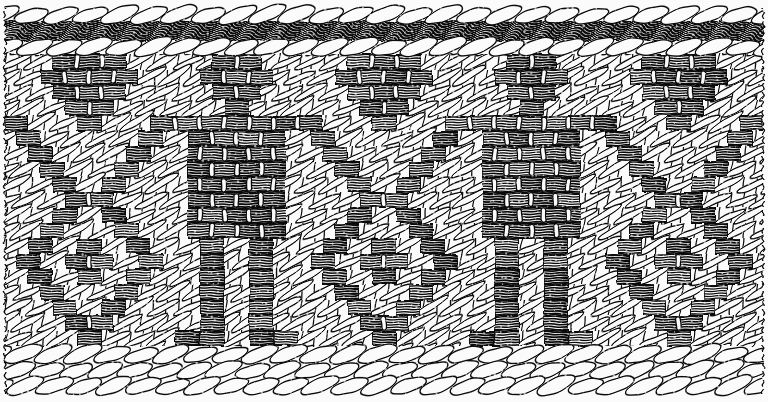
Give the GLSL for this pattern, as a Shadertoy shader.

```glsl
// Engraved woven border: figures and diamonds of hatched bricks alternate on a
// ground of slanted stitches, edged by rope rows. Motifs come from row formulas
// on a staggered grid; strands are ellipses painted one over another.

const vec2 CELL = vec2(12.28, 15.37); // half a brick wide, one row high
float px;                             // one screen pixel in design units

float hash(vec2 p) {
    return fract(sin(dot(p, vec2(127.1, 311.7))) * 4375.85);
}

float fill(float d) { return clamp(0.5 - d / px, 0.0, 1.0); }
float line(float d, float halfWidth) { return fill(abs(d) - halfWidth); }

float hatch(float y, float pitch, float halfWidth) {
    return line((fract(y / pitch) - 0.5) * pitch, halfWidth);
}

// White strand with an inked outline, covering whatever lies below
void strand(inout float ink, vec2 q, vec2 radii, float slope) {
    q.y += slope * q.x;
    float k = length(q / radii);
    float d = k * (k - 1.0) / max(length(q / (radii * radii)), 1e-6);
    ink = max(ink * (1.0 - fill(d)), line(d, 0.68));
}

// Distance from the nearest diamond axis, in half bricks
float fromDiamond(float u) { return abs(mod(u + 12.0, 24.0) - 12.0); }

bool isDark(float row, float u) {
    float d = fromDiamond(u), e = 12.0 - d;
    // Figure: head, arms, body, legs and feet
    if (row < 4.0 && e < 3.0 - abs(row - 1.0)) return true;
    if (row == 4.0 && e < 7.0) return true;
    if (row > 4.0 && row < 12.0 && e < 4.0) return true;
    if (row > 11.0 && e > 1.0 && e < (row == 18.0 ? 5.0 : 3.0)) return true;
    // Top lozenge, then crossing arms that close into a diamond with a core
    if (row < 5.0 && d < 4.0 - abs(row - 1.0)) return true;
    float arm = row < 9.0 ? 10.0 - row : 5.0 - abs(row - 13.0);
    return (row > 4.0 && abs(d - arm) < 1.0) || d < 2.0 - abs(row - 13.0);
}

// Offset of the brick joints in a row
float stagger(float row, float u) {
    float e = 12.0 - fromDiamond(u);
    if (row > 11.0 && e < 6.0) return 1.0;
    return mod(row + (row < 4.0 && e < 4.0 ? 0.0 : 1.0), 2.0);
}

float weave(vec2 p) {
    float u = (p.x - 384.0) / CELL.x, v = (p.y - 54.0) / CELL.y;
    float row = floor(v), f = v - row;

    // Upright warps
    float warp = u + 0.2 * f + 0.25 * hash(vec2(row, floor(u / 2.0)));
    float ink = line((fract(warp) - 0.5) * CELL.x, 0.6);

    // Slanted stitches on the light cells
    for (float i = -1.0; i < 2.0; i++)
    for (float k = -1.0; k < 2.0; k++) {
        float r = row + i, s = mod(r + 1.0, 2.0);
        float c = (floor((u - s) / 2.0) + k) * 2.0 + s + 1.0;
        if (isDark(r, c)) continue;
        float h = hash(vec2(c, r));
        vec2 q = vec2(u - c, v - r - 0.5) * CELL + 3.0 * (h - 0.5);
        strand(ink, q, vec2(15.0 + 2.0 * h, 2.9 + h), 0.4 + 0.18 * h);
    }
    if (!isDark(row, u)) return ink;

    // Hatched bricks, each with its own weight and a darker end
    float s = stagger(row, u), joint = round((u - s) / 2.0) * 2.0 + s;
    float brick = floor((u - s) / 2.0), h = hash(vec2(brick, row + 7.0));
    float weight = 0.62 + 0.3 * h + 0.3 * smoothstep(0.6, 1.0, fract((u - s) / 2.0)) * h;
    ink = hatch(p.y - 54.0, CELL.y / 6.0, weight);
    vec2 q = vec2(u - joint, f - 0.5) * CELL;
    ink = max(ink, line(min(abs(q.x), 0.5 * CELL.y - abs(q.y)), 0.9));

    // Warp showing through the joint of two bricks
    bool leg = row > 11.0 && fromDiamond(u) > 6.0;
    if (!leg && isDark(row, joint - 0.5) && isDark(row, joint + 0.5)) {
        float d = length(vec2(q.x, max(abs(q.y) - 4.3, 0.0))) - 2.4;
        ink = max(ink * (1.0 - fill(d)), line(d, 0.7));
    }
    return ink;
}

void rope(inout float ink, vec2 p, float y) {
    float x = p.x / 29.5 + hash(vec2(y, 3.0));
    for (float k = -1.0; k < 2.0; k++) {
        float id = round(x) + k, h = hash(vec2(id, y));
        vec2 q = vec2((x - id) * 29.5, p.y - y + 1.5 * (h - 0.5));
        strand(ink, q, vec2(17.0 + 2.0 * h, 6.3 + h), 0.24 + 0.12 * h);
    }
}

void mainImage(out vec4 fragColor, in vec2 fragCoord) {
    px = 768.0 / iResolution.x;
    vec2 p = fragCoord / iResolution.xy * vec2(768.0, 402.0);
    p.y = 402.0 - p.y;
    vec2 paper = p;
    // Unsteady hand
    p += 0.6 * sin(p.yx * vec2(0.11, 0.07) + 2.0 * sin(p * 0.043))
       + 0.3 * sin(p.yx * 0.37 + p * 0.19);

    float ink = p.y > 54.0 && p.y < 346.0 ? weave(p) : 0.0;

    // Dark twisted cord between the top ropes
    if (p.y > 21.0 && p.y < 41.0) {
        float t = fract(p.x / 29.5 + p.y * 0.025);
        float twist = p.y + 3.0 * sin(6.2832 * t);
        ink = max(hatch(twist, 2.6, 0.85 + 0.35 * t), line((t - 0.5) * 29.5, 0.8));
    }
    rope(ink, p, 15.0);
    rope(ink, p, 47.0);
    for (float i = 0.0; i < 3.0; i++) rope(ink, p, 354.5 + 15.7 * i);

    // Ragged side edges
    float side = abs(p.x - 384.0) - 379.0 + 0.8 * sin(p.y * 0.9);
    ink *= fill(side);
    if (p.y > 8.0 && p.y < 394.0) ink = max(ink, line(side, 0.7) * step(0.3, fract(p.y / 9.0)));

    // Cellular flecks where the print is worn
    vec2 cell = floor(paper / 6.0);
    vec2 spot = 0.2 + 0.6 * vec2(hash(cell), hash(cell + 41.0));
    float fleck = fill((length(fract(paper / 6.0) - spot) - 0.2 * hash(cell + 17.0)) * 6.0);
    ink *= 1.0 - 0.65 * fleck;

    fragColor = vec4(mix(vec3(0.985), vec3(0.04), ink), 1.0);
}
```
